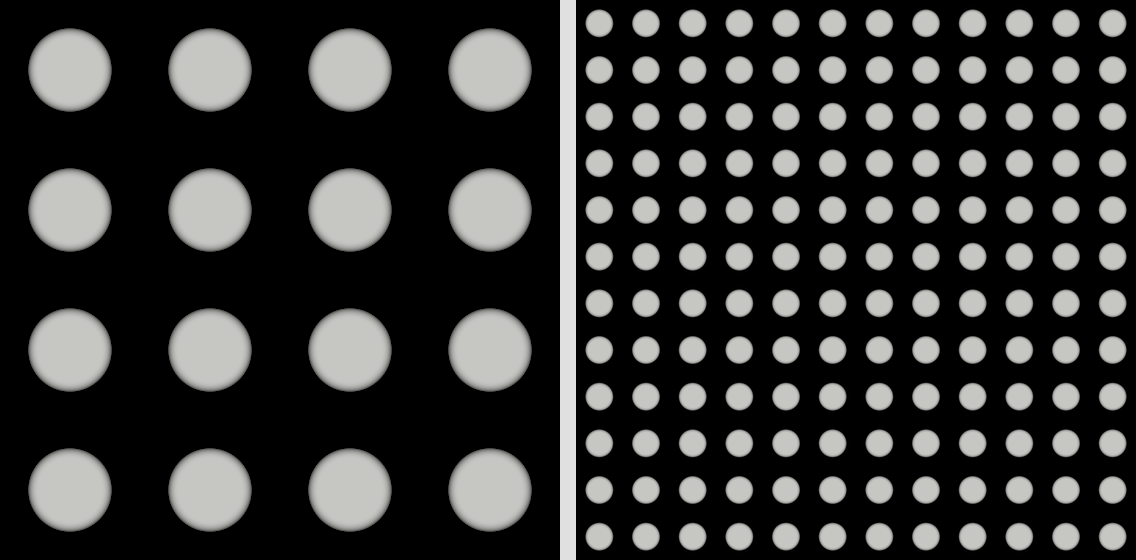
Left, the tile; right, the same tile 3 across and 3 down.
A Shadertoy shader for this pattern:

```glsl
// Draws a four by four grid of pale grey discs with softly darkened rims on black.

const float REPEATS = 4.0;
const float DISC_RADIUS = 0.30;   // in cell widths
const float RIM_WIDTH = 0.075;    // in cell widths
const float RIM_GAMMA = 0.42;
const vec3 DISC_COLOR = vec3(0.775, 0.775, 0.765);
const vec3 GROUND_COLOR = vec3(0.0);

// Signed distance to a disc, negative inside
float discDistance(vec2 p, float radius) {
    return length(p) - radius;
}

// Brightness rising from the edge to a flat centre
float rimShade(float dist, float width, float gamma) {
    float depth = clamp(-dist / width, 0.0, 1.0);
    float bulge = 1.0 - (1.0 - depth) * (1.0 - depth);
    return pow(bulge, gamma);
}

// Antialiased inside mask
float coverage(float dist, float pixel) {
    return 1.0 - smoothstep(-0.5 * pixel, 0.5 * pixel, dist);
}

void mainImage(out vec4 fragColor, in vec2 fragCoord) {
    // Centred coordinates in each repeated cell
    vec2 cell = fract(fragCoord / iResolution.xy * REPEATS) - 0.5;
    float pixel = REPEATS / min(iResolution.x, iResolution.y);

    // Shaded disc over the ground
    float dist = discDistance(cell, DISC_RADIUS);
    float light = rimShade(dist, RIM_WIDTH, RIM_GAMMA) * coverage(dist, pixel);
    fragColor = vec4(mix(GROUND_COLOR, DISC_COLOR, light), 1.0);
}
```
